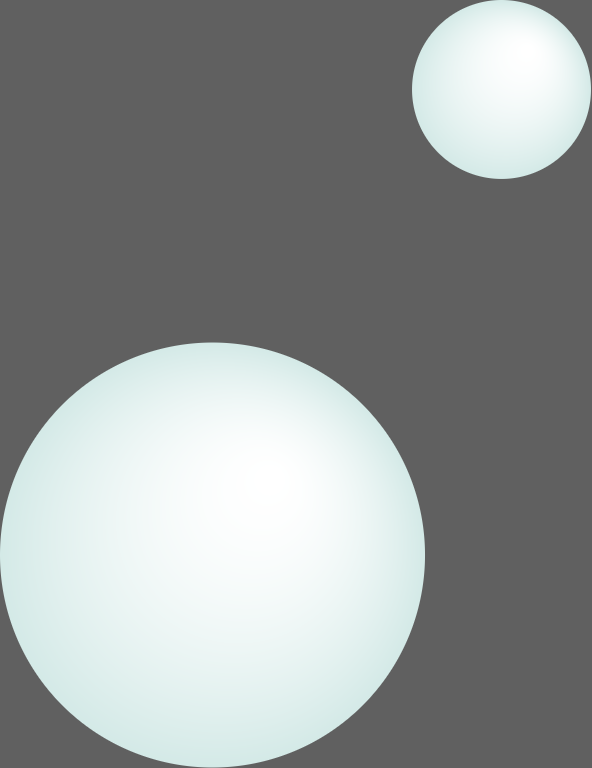
Reproduce this background procedurally as a Shadertoy shader.

```glsl
// Two pale mint spheres with off-centre highlights on a flat grey backdrop.

// Focal gradient on the unit disc: 0 at the focus, 1 all along the rim
float focalGradient(vec2 p, vec2 focus) {
    vec2 ray = p - focus;
    float along = dot(focus, ray);
    float inside = 1.0 - dot(focus, focus);
    return (along + sqrt(along * along + dot(ray, ray) * inside)) / inside;
}

// Blends one shaded sphere over the base colour
vec3 addSphere(vec3 base, vec2 uv, vec2 center, float radius, vec2 focus) {
    vec2 p = (uv - center) / radius;
    float falloff = pow(clamp(focalGradient(p, focus), 0.0, 1.0), 1.7);
    vec3 shade = mix(vec3(1.0), vec3(0.83, 0.915, 0.905), falloff);

    // Rim smoothed over about one pixel
    float edge = (length(p) - 1.0) * radius * iResolution.y;
    return mix(base, shade, clamp(0.5 - edge, 0.0, 1.0));
}

void mainImage(out vec4 fragColor, in vec2 fragCoord) {
    // Canvas height is one unit
    vec2 uv = fragCoord / iResolution.y;

    vec3 color = vec3(0.378);
    color = addSphere(color, uv, vec2(0.2767, 0.2773), 0.2767, vec2(0.29, 0.38));
    color = addSphere(color, uv, vec2(0.653, 0.8835), 0.1165, vec2(0.31, 0.46));

    fragColor = vec4(color, 1.0);
}
```
